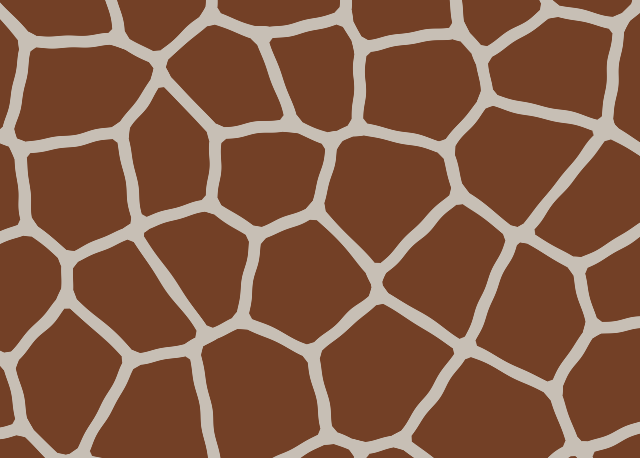
A WebGL 2 fragment shader for this pattern:

```glsl
#version 300 es
precision highp float;
// Giraffe-hide mosaic: brown polygonal patches parted by pale, straight seams.

#define CELLS 4.2         // patches per canvas height
#define JITTER 0.72       // irregularity of the patch centres
#define SEAM 0.055        // half width of a seam, in patches
#define CHAMFER 0.030     // how far patch corners are cut off
#define WOBBLE 0.006      // slight unevenness of the seams
#define SEED 17.0
#define PATCH_COLOR vec3(0.45, 0.25, 0.15)
#define SEAM_COLOR vec3(0.78, 0.75, 0.71)

uniform vec2 u_resolution;
out vec4 fragColor;

vec2 hash2(vec2 id) {
  vec3 q = fract((id.xyx + SEED) * vec3(0.1031, 0.1030, 0.0973));
  q += dot(q, q.yzx + 33.33);
  return fract((q.xx + q.yz) * q.zy);
}

// Jittered centre of a patch; every other row is shifted by half a patch.
vec2 patchCentre(vec2 id) {
  float rowShift = 0.5 * mod(id.y, 2.0);
  return id + vec2(0.5 + rowShift, 0.5) + JITTER * (hash2(id) - 0.5);
}

// Layered sines that bend the seams a little.
vec2 wobble(vec2 p) {
  return WOBBLE * (sin(p.yx * 9.0 + vec2(0.0, 2.0)) + sin(p.yx * 17.0 + p * 5.0));
}

// Distance to the nearest cell border, with corners cut straight.
float borderDistance(vec2 p) {
  vec2 home = floor(p);
  vec2 nearestId = home;
  vec2 nearest = vec2(0.0);
  float best = 1e5;
  for (int y = -2; y <= 2; y++) {
    for (int x = -2; x <= 2; x++) {
      vec2 id = home + vec2(x, y);
      vec2 toCentre = patchCentre(id) - p;
      float d = dot(toCentre, toCentre);
      if (d < best) {
        best = d;
        nearest = toCentre;
        nearestId = id;
      }
    }
  }

  // The two closest bisectors give the side and the corner cut.
  float first = 1e5;
  float second = 1e5;
  for (int y = -2; y <= 2; y++) {
    for (int x = -2; x <= 2; x++) {
      if (x == 0 && y == 0) continue;
      vec2 other = patchCentre(nearestId + vec2(x, y)) - p;
      float d = dot(0.5 * (nearest + other), normalize(other - nearest));
      second = min(second, max(first, d));
      first = min(first, d);
    }
  }
  return min(first, (first + second) * 0.577 - CHAMFER);
}

void main() {
  vec2 p = gl_FragCoord.xy / u_resolution.y * CELLS;
  float halfPixel = 0.5 * CELLS / u_resolution.y;
  float d = borderDistance(p + wobble(p));
  float inside = smoothstep(SEAM - halfPixel, SEAM + halfPixel, d);
  fragColor = vec4(mix(SEAM_COLOR, PATCH_COLOR, inside), 1.0);
}
```
